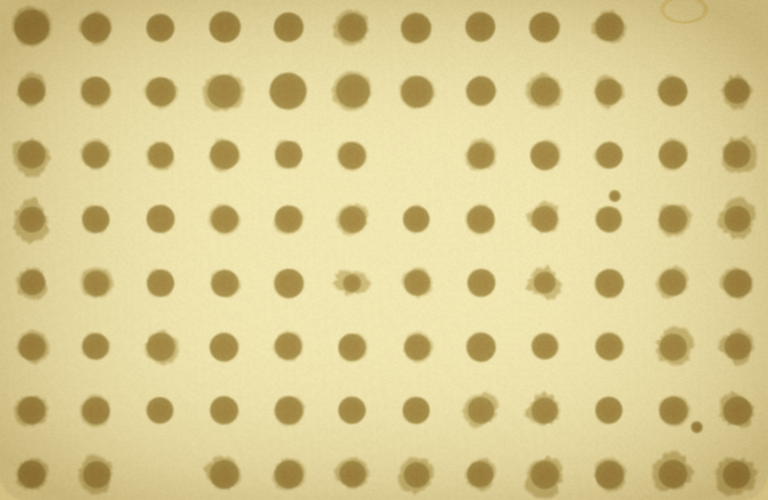
A WebGL 2 fragment shader for this pattern:

```glsl
#version 300 es
precision highp float;
// A backlit culture plate: a 12 x 8 grid of round brown colonies on cream agar.
// Each colony is a soft disc plus a ragged halo, both of which filter the light;
// hashes vary size, position and halo, and a few cells are empty or stunted.

uniform vec2 u_resolution;
out vec4 fragColor;

// Layout, in units of the colony spacing
const vec2 PLATE = vec2(11.98, 7.83);
const vec2 GRID = vec2(12.0, 8.0);
const vec2 GRID_SHIFT = vec2(0.0, 0.1);
const vec2 EMPTY[4] = vec2[4](vec2(10, 7), vec2(11, 7), vec2(6, 5), vec2(2, 0));
const vec3 STUNTED[2] = vec3[2](vec3(5, 3, 0.14), vec3(8, 3, 0.17)); // column, row, radius
const vec3 STRAY[2] = vec3[2](vec3(9.59, 4.76, 0.085), vec3(10.87, 1.14, 0.085)); // x, y, radius
const float RADIUS = 0.197;
const float RADIUS_SPREAD = 0.028;
const float JITTER = 0.02;
const float SOFTNESS = 0.03;
const float GRAIN = 0.022;

// Agar colours, and the share of light that passes through the growth
const vec3 AGAR_CENTRE = vec3(0.945, 0.905, 0.695);
const vec3 AGAR_EDGE = vec3(0.845, 0.785, 0.560);
const vec3 CORE_TINT = vec3(0.69, 0.60, 0.40);
const vec3 RIM_TINT = vec3(0.70, 0.635, 0.44);
const vec3 HALO_TINT = vec3(0.80, 0.75, 0.58);
const vec3 STAIN_TINT = vec3(0.97, 0.93, 0.82);

float hash(vec2 p) {
    return fract(sin(dot(p, vec2(127.1, 311.7))) * 43758.5453);
}

float noise(vec2 p) {
    vec2 i = floor(p), f = fract(p);
    f = f * f * (3.0 - 2.0 * f);
    return mix(mix(hash(i), hash(i + vec2(1, 0)), f.x),
               mix(hash(i + vec2(0, 1)), hash(i + vec2(1, 1)), f.x), f.y);
}

// Light passed by one colony; frill sets how far the halo reaches
vec3 colony(vec2 q, float radius, float frill, float seed) {
    float d = length(q);
    vec2 dir = q / max(d, 1e-4);
    float lobes = noise(dir * 1.1 + seed * 91.0 + 7.0);
    float teeth = noise(dir * 4.0 + seed * 57.0 + 31.0);
    float reach = radius + frill * (0.15 * lobes + 0.07 * teeth - 0.02);
    float halo = 1.0 - smoothstep(reach - 2.0 * SOFTNESS, reach + SOFTNESS, d);
    float body = 1.0 - smoothstep(radius - SOFTNESS, radius + SOFTNESS, d);
    vec3 tint = mix(CORE_TINT, RIM_TINT, smoothstep(0.35, 1.0, d / radius));
    vec3 light = mix(vec3(1.0), HALO_TINT, halo * 0.75);
    return mix(light, tint, body);
}

// Light passed by the colony of the grid cell that holds p
vec3 gridColony(vec2 p) {
    vec2 g = p + GRID_SHIFT;
    vec2 cell = floor(g);
    if (any(lessThan(cell, vec2(0.0))) || any(greaterThanEqual(cell, GRID))) return vec3(1.0);
    for (int i = 0; i < 4; i++)
        if (cell == EMPTY[i]) return vec3(1.0);

    float seed = hash(cell + 3.7);
    vec2 shift = vec2(hash(cell + 11.3), hash(cell + 23.9)) - 0.5;

    // Growth swells in a patch of the second row and along the top
    vec2 patchOffset = (cell - vec2(4.2, 6.0)) / vec2(1.8, 0.5);
    float radius = RADIUS + RADIUS_SPREAD * seed
                 + 0.068 * exp(-dot(patchOffset, patchOffset))
                 + 0.015 * step(6.5, cell.y)
                 + 0.04 * exp(-dot(cell - vec2(0, 7), cell - vec2(0, 7)) * 2.0);

    // Halos are strongest near the sides and the bottom row
    float outer = max(smoothstep(3.5, 5.5, abs(cell.x - 5.5)), 1.0 - step(0.5, cell.y));
    float frill = 0.15 + 0.65 * pow(hash(cell + 41.1), 2.0) + 0.35 * outer;
    for (int i = 0; i < 2; i++)
        if (cell == STUNTED[i].xy) { radius = STUNTED[i].z; frill = 1.1; }

    return colony(g - cell - 0.5 - shift * JITTER, radius, frill, seed);
}

vec3 agar(vec2 uv, vec2 p) {
    // Lamp falloff towards the rim
    vec2 a = pow(abs(uv * 2.0 - 1.0), vec2(3.0));
    float falloff = pow(pow(a.x + a.y, 1.0 / 3.0), 3.4);
    vec3 col = mix(AGAR_CENTRE, AGAR_EDGE, min(falloff, 1.6));

    // Pale wall beyond the two rounded lower corners
    vec2 corner = vec2(abs(p.x - 0.5 * PLATE.x) - 0.5 * PLATE.x, -p.y) + 0.45;
    float wall = length(max(corner, 0.0)) - 0.45;
    col *= 1.0 + 0.06 * smoothstep(-0.02, 0.05, wall);

    // Faint oval stain at the top
    float oval = abs(length((p - vec2(10.67, 7.68)) / vec2(0.34, 0.2)) - 1.0);
    return col * mix(vec3(1.0), STAIN_TINT, 1.0 - smoothstep(0.04, 0.18, oval));
}

void main() {
    vec2 uv = gl_FragCoord.xy / u_resolution;
    vec2 p = uv * PLATE;

    vec3 col = agar(uv, p) * gridColony(p);
    for (int i = 0; i < 2; i++)
        col *= colony(p - STRAY[i].xy, STRAY[i].z, 0.1, float(i));

    // Fine grain
    col += GRAIN * (noise(p * 32.0) - 0.5);
    fragColor = vec4(col, 1.0);
}
```
